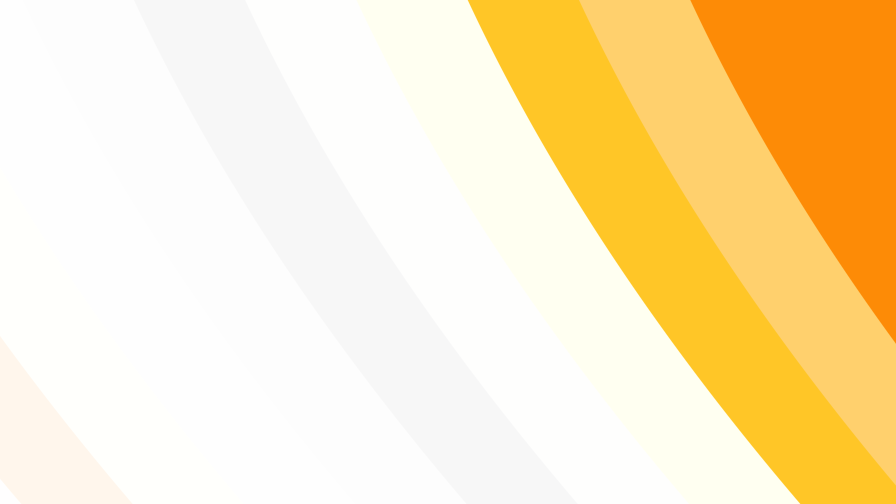
Reproduce this background procedurally as a Shadertoy shader.

```glsl
// Broad curved stripes sweeping from upper left to lower right.
// One parabolic edge is repeated sideways at equal steps, and each
// step lays the next colour over the last, from white to deep orange.

// Sideways drift of every edge at a depth below the top of the canvas.
float edgeDrift(float depth) {
    return depth * (0.466 + 0.194 * depth);
}

void mainImage(out vec4 fragColor, in vec2 fragCoord) {
    // Canvas heights: x from the left, depth from the top
    vec2 p = fragCoord / iResolution.y;
    float depth = 1.0 - p.y;

    // Stripe colours from left to right
    vec3 stripes[11] = vec3[11](
        vec3(1.0, 0.998, 0.995),    // white corner
        vec3(1.0, 0.965, 0.925),    // peach
        vec3(1.0, 1.0, 0.990),      // ivory
        vec3(0.996),                // white
        vec3(0.993),                // soft white
        vec3(0.970),                // pale grey
        vec3(0.996, 0.996, 0.994),  // white
        vec3(1.0, 1.0, 0.945),      // cream
        vec3(1.0, 0.776, 0.153),    // golden yellow
        vec3(1.0, 0.816, 0.427),    // apricot
        vec3(0.992, 0.545, 0.024)   // deep orange
    );

    // Distance across the stripes, corrected for the slant of the edge
    float slope = 0.466 + 0.388 * depth;
    float slant = inversesqrt(1.0 + slope * slope);
    float across = p.x - edgeDrift(depth) - 0.928;
    float soft = 0.7 / iResolution.y;

    // Lay each stripe over everything to the right of its edge
    vec3 color = stripes[0];
    for (int i = 1; i < 11; i++) {
        float dist = (across - 0.2208 * float(i - 8)) * slant;
        color = mix(color, stripes[i], smoothstep(-soft, soft, dist));
    }

    fragColor = vec4(color, 1.0);
}
```
